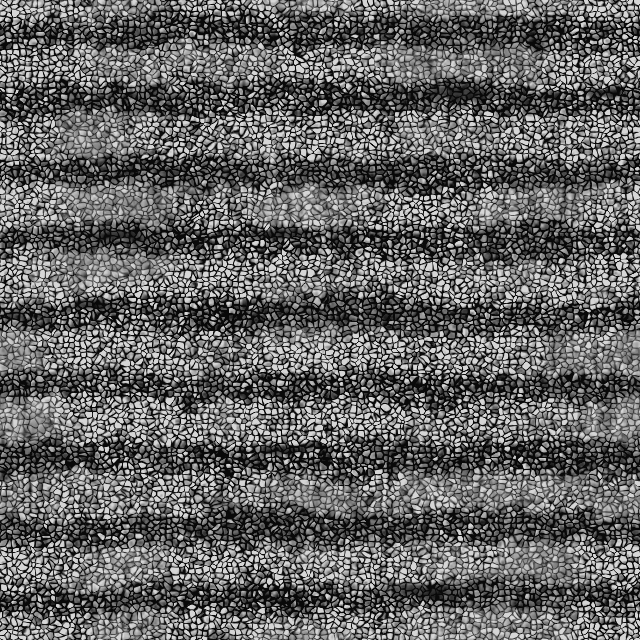
This texture is drawn by a three.js fragment shader. Its source:

```glsl
// Grainy grey weave with nine rough dark horizontal bands, soft worn patches and smudges.
varying vec2 vUv;

const float BANDS = 9.0;            // dark bands over the height
const float BAND_CENTRE = 0.57;     // place of a band within its row
const float BAND_HALF_WIDTH = 0.20; // in rows
const float BAND_EDGE = 0.09;       // softness of the band border, in rows
const float BAND_JITTER = 0.10;     // shift of single bands, in rows
const vec2 PEBBLES = vec2(104.0, 116.0);
const vec2 FIBRES = vec2(210.0, 190.0);
const vec2 STREAKS = vec2(128.0, 16.0);
const float LIGHT_TONE = 0.52;
const float BAND_TONE = 0.17;
const float BLACK = 0.035;
const float WHITE = 0.84;
const int SMUDGES = 7;

float hash(vec2 p) {
  vec3 q = fract(vec3(p.xyx) * 0.1031);
  q += dot(q, q.yzx + 33.33);
  return fract((q.x + q.y) * q.z);
}

vec2 hash2(vec2 p) {
  return vec2(hash(p + 17.3), hash(p + 71.9));
}

// Value noise that wraps at the canvas border
float noise(vec2 uv, vec2 cells, float seed) {
  vec2 p = uv * cells;
  vec2 i = floor(p);
  vec2 f = fract(p);
  f = f * f * (3.0 - 2.0 * f);
  vec2 a = mod(i, cells) + seed;
  vec2 b = mod(i + 1.0, cells) + seed;
  return mix(mix(hash(a), hash(vec2(b.x, a.y)), f.x),
             mix(hash(vec2(a.x, b.y)), hash(b), f.x), f.y);
}

// Rounded grains, lit from the upper left, with dark gaps
float pebbles(vec2 uv) {
  vec2 p = uv * PEBBLES;
  vec2 cell = floor(p);
  float nearest = 9.0;
  float second = 9.0;
  vec2 toCentre = vec2(0.0);
  float shade = 0.0;
  for (int y = -1; y <= 1; y++) {
    for (int x = -1; x <= 1; x++) {
      vec2 c = cell + vec2(float(x), float(y));
      vec2 id = mod(c, PEBBLES);
      vec2 d = c + 0.1 + 0.8 * hash2(id) - p;
      float dist = length(d);
      if (dist < nearest) {
        second = nearest;
        nearest = dist;
        toCentre = d;
        shade = hash(id + 5.7);
      } else {
        second = min(second, dist);
      }
    }
  }
  float body = smoothstep(0.0, 0.42, second - nearest);
  float lighting = dot(toCentre, vec2(0.5, -0.7));
  return body * (0.5 + 0.5 * shade) + 0.35 * lighting;
}

// Coverage of the dark bands, with wavy and crumbled borders
float bandMask(vec2 uv) {
  float row = floor(uv.y * BANDS);
  float centre = BAND_CENTRE + BAND_JITTER * (hash(vec2(row, 3.0)) - 0.5);
  float wave = 0.16 * (noise(uv, vec2(7.0, 9.0), 11.0) - 0.5);
  float crumble = 0.20 * (noise(uv, vec2(64.0, 80.0), 23.0) - 0.5);
  float width = BAND_HALF_WIDTH + 0.08 * (noise(uv, vec2(5.0, 9.0), 37.0) - 0.5);
  float d = abs(fract(uv.y * BANDS) - centre + wave) + crumble - width;
  return 1.0 - smoothstep(-BAND_EDGE, BAND_EDGE, d);
}

// Long dark smears scattered along the bands
float smudgeMask(vec2 uv) {
  float mask = 0.0;
  for (int i = 0; i < SMUDGES; i++) {
    vec2 r = hash2(vec2(float(i) * 3.7, 41.0));
    float row = floor(r.y * BANDS);
    vec2 d = uv - vec2(r.x, (row + BAND_CENTRE + 0.12) / BANDS);
    d.x -= floor(d.x + 0.5);
    d.y += 0.014 * (noise(uv, vec2(22.0, 26.0), 53.0) - 0.5);
    float size = 0.6 + 0.6 * hash(vec2(float(i), 59.0));
    mask = max(mask, 1.0 - smoothstep(0.3, 1.0, length(d / (vec2(0.075, 0.014) * size))));
  }
  return mask;
}

void main() {
  float band = bandMask(vUv);
  float smudge = smudgeMask(vUv);

  // Worn areas lose grain contrast
  float wear = 0.65 * noise(vUv, vec2(6.0, 10.0), 67.0) + 0.35 * noise(vUv, vec2(17.0, 24.0), 73.0);
  float crisp = mix(0.5, 1.15, smoothstep(0.25, 0.65, wear));
  crisp = mix(crisp, max(crisp, 0.8), band) * (1.0 - 0.65 * smudge);

  // Grain relief and fibres
  vec2 warp = 0.006 * (vec2(noise(vUv, vec2(90.0), 83.0), noise(vUv, vec2(90.0), 97.0)) - 0.5);
  float grain = 0.95 * (pebbles(vUv + warp) - 0.46);
  grain += 0.42 * (noise(vUv, FIBRES, 101.0) - 0.5);

  // Vertical threads show mainly between the bands
  float threads = noise(vUv, STREAKS, 113.0) - 0.5;
  float threadArea = smoothstep(0.35, 0.75, noise(vUv, vec2(8.0, 9.0), 127.0));

  float tone = mix(LIGHT_TONE, BAND_TONE, band * (0.85 + 0.15 * wear));
  tone += 0.10 * (noise(vUv, vec2(9.0, 14.0), 131.0) - 0.5);
  tone += threads * (1.0 - 0.7 * band) * mix(0.08, 0.28, threadArea);
  tone = mix(tone, 0.10, 0.8 * smudge);

  float grey = clamp(tone + crisp * grain, BLACK, WHITE);
  gl_FragColor = vec4(vec3(grey), 1.0);
}
```
